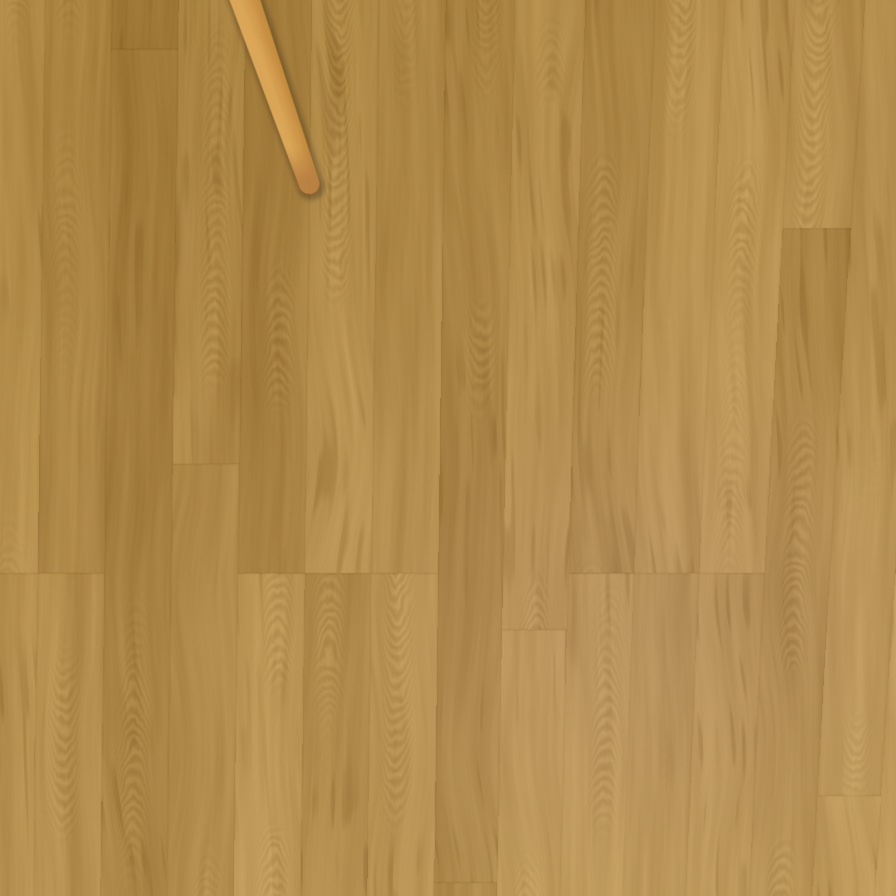
A three.js fragment shader for this texture:

```glsl
// Oak strip floor with staggered boards, wavy grain and the tip of a wooden chair leg.
varying vec2 vUv;

float hash(vec2 p) {
  return fract(sin(dot(p, vec2(127.1, 311.7))) * 43758.5453);
}

float noise(vec2 p) {
  vec2 i = floor(p);
  vec2 f = fract(p);
  f = f * f * (3.0 - 2.0 * f);
  return mix(mix(hash(i), hash(i + vec2(1.0, 0.0)), f.x),
             mix(hash(i + vec2(0.0, 1.0)), hash(i + 1.0), f.x), f.y);
}

float fbm(vec2 p) {
  float sum = 0.0;
  float gain = 0.5;
  for (int k = 0; k < 4; k++) {
    sum += gain * noise(p);
    p = p * 2.03 + 17.0;
    gain *= 0.5;
  }
  return sum / 0.9375;
}

// Height of the board end in each strip; most strips share one row
float jointHeight(float strip) {
  float kind = mod(strip + 0.5, 5.0);
  if (kind < 1.0) return 0.015 + abs(strip) * 0.166 - strip * 0.02;
  if (kind < 2.0) return 0.334 - strip * 0.037;
  return 0.36;
}

// Lightness of a board around zero
float boardTone(float strip, float upper) {
  float kind = mod(strip + 0.5, 5.0);
  float tone = hash(vec2(strip, upper * 7.0 + 3.0)) - 0.45;
  if (kind < 1.0) tone = (strip > 4.0 && upper > 0.5) ? 0.3 : -0.8;
  else if (kind > 2.0 && kind < 3.0) tone = mix(0.55, -0.65, upper);
  return tone;
}

vec3 stripColor(float strip, vec2 uv, float across) {
  float joint = jointHeight(strip);
  float upper = smoothstep(-0.0012, 0.0012, uv.y - joint);
  float board = step(joint, uv.y);
  float seed = strip * 13.7 + board * 5.3;
  float tone = mix(boardTone(strip, 0.0), boardTone(strip, 1.0), upper);

  // Light falls off toward the upper left, cooler toward the lower right
  float light = smoothstep(0.0, 1.0, 0.62 + 0.3 * uv.x - 0.42 * uv.y);
  vec3 color = mix(vec3(0.655, 0.502, 0.238), vec3(0.738, 0.592, 0.348), light);
  color.b += 0.035 * smoothstep(0.45, 0.0, distance(uv, vec2(0.72, 0.3)));
  color += tone * vec3(0.045, 0.045, 0.040);

  // Broad streaks and fine fibres, bent slowly along the board
  float bend = (noise(vec2(uv.x * 9.0 + seed, uv.y * 6.0)) - 0.5) * 0.025;
  float x = uv.x + bend;
  float streak = fbm(vec2(x * 38.0 + seed, uv.y * 2.2)) - 0.5;
  float fibre = fbm(vec2(x * 150.0 + seed, uv.y * 7.0)) - 0.5;
  color += streak * vec3(0.095, 0.095, 0.085) + fibre * vec3(0.065, 0.068, 0.065);

  // Dark slanted pores in patches
  float pores = noise(vec2((x + uv.y * 0.04) * 170.0, uv.y * 13.0 + seed));
  float patchy = smoothstep(0.5, 0.75, noise(vec2(seed, uv.y * 5.0 + seed)));
  color -= smoothstep(0.62, 0.9, pores) * patchy * vec3(0.055, 0.052, 0.045);

  // Nested arches where the cut crosses the rings
  float u = across - 0.35 - 0.3 * hash(vec2(seed, 9.0));
  float side = hash(vec2(seed, 4.0)) > 0.35 ? 1.0 : -1.0;
  float wobble = fbm(vec2(uv.x * 50.0, uv.y * 22.0) + seed) * 0.035;
  float arches = sin((uv.y + side * u * u * 0.55 + wobble) * 440.0);
  float area = exp(-u * u * 28.0)
             * smoothstep(0.52, 0.78, noise(vec2(seed + 31.0, uv.y * 6.5)));
  color += arches * area * vec3(0.028, 0.028, 0.025);

  // Hairline at the board end
  color -= 0.03 * smoothstep(0.0022, 0.0, abs(uv.y - joint));
  return color;
}

void main() {
  vec2 uv = vUv;

  // Strips fan out slightly to the right as they go up
  float x = uv.x - uv.y * (0.013 + 0.1 * max(uv.x - 0.5, 0.0)) - 0.4844;
  float column = x / (x < 0.0 ? 0.0745 : 0.0703);
  float strip = floor(column);
  float across = column - strip;
  vec3 color = stripColor(strip, uv, across);

  // Soft seam between strips
  float seam = min(across, 1.0 - across);
  color -= 0.022 * smoothstep(0.035, 0.0, seam);

  // Tapered round leg with its contact shadow
  vec2 tip = vec2(0.345, 0.795);
  vec2 axis = vec2(0.270, 1.01) - tip;
  float along = clamp(dot(uv - tip, axis) / dot(axis, axis), 0.0, 1.0);
  vec2 offset = uv - tip - axis * along;
  float radius = mix(0.0115, 0.0165, along);
  float edge = length(offset) - radius;
  float shadow = length(offset - vec2(0.002, -0.003)) - radius;
  color *= 1.0 - 0.25 * smoothstep(0.009, -0.002, shadow);

  float turn = offset.x / radius;
  vec3 legColor = mix(vec3(0.86, 0.65, 0.34), vec3(0.77, 0.55, 0.25),
                      smoothstep(-0.5, 1.0, turn));
  legColor = mix(vec3(0.73, 0.51, 0.26), legColor, smoothstep(0.0, 0.22, along));
  legColor += 0.025 * (fbm(vec2(turn * 4.0, along * 7.0)) - 0.5);
  color = mix(color, legColor, smoothstep(0.0012, -0.0012, edge));

  gl_FragColor = vec4(color, 1.0);
}
```
